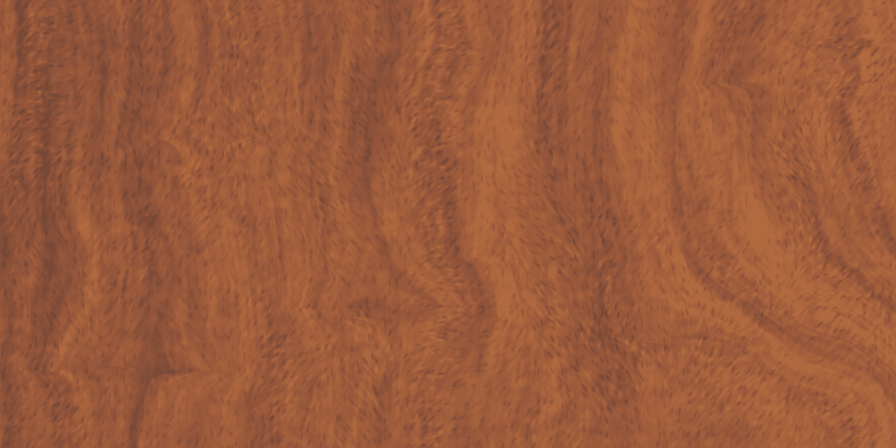
Give the GLSL for this texture, as a WebGL 1 fragment shader.

```glsl
precision highp float;
// Reddish brown figured wood: upright bands of warped gradient noise that fan
// out at short level seams and arch round the lower right corner, covered
// with small slanted dark pores and pale chatter flecks scattered in cells.
uniform vec2 u_resolution;

#define BAND_FREQ 11.0
#define BAND_GAIN 1.20
#define STREAK_GAIN 0.70
#define MOTTLE_GAIN 0.45
#define CHATTER_GAIN 0.75
#define WARP 0.11
#define SEAMS 9
#define FAN 1.05
#define PORE_CELL 0.018
#define PORE_DEPTH 0.80
#define FLECK_GAIN 0.70
#define TONE_SHIFT 0.22

const vec3 DARK = vec3(0.470, 0.282, 0.214);
const vec3 MIDDLE = vec3(0.592, 0.340, 0.230);
const vec3 LIGHT = vec3(0.695, 0.415, 0.246);

vec2 hash2(vec2 p) {
  p = vec2(dot(p, vec2(127.1, 311.7)), dot(p, vec2(269.5, 183.3)));
  return fract(sin(p) * 43758.55);
}

float gradAt(vec2 cell, vec2 offset) {
  return dot(hash2(cell) * 2.0 - 1.0, offset);
}

// Gradient noise, roughly -0.7 to 0.7
float noise(vec2 p) {
  vec2 i = floor(p), f = p - i;
  vec2 w = f * f * f * (f * (f * 6.0 - 15.0) + 10.0);
  vec2 e = vec2(1.0, 0.0);
  float low = mix(gradAt(i, f), gradAt(i + e, f - e), w.x);
  float high = mix(gradAt(i + e.yx, f - e.yx), gradAt(i + 1.0, f - 1.0), w.x);
  return mix(low, high, w.y);
}

// Lean of the short fibres away from upright
float fibreTilt(vec2 p) {
  return -0.25 + 2.8 * noise(p * vec2(4.5, 2.5) + 31.0);
}

// Soft slanted dashes, one per cell, with uneven strength
float dashes(vec2 p, float size, float turn, float seed) {
  vec2 home = floor(p / size);
  float cover = 0.0;
  for (int y = -1; y <= 1; y++) {
    for (int x = -1; x <= 1; x++) {
      vec2 cell = home + vec2(float(x), float(y));
      vec2 place = hash2(cell + seed), kind = hash2(cell + seed + 57.0);
      vec2 centre = (cell + 0.15 + 0.7 * place) * size;
      float angle = fibreTilt(centre) + turn + (kind.x - 0.5) * 0.6;
      vec2 d = p - centre;
      float along = dot(d, vec2(-sin(angle), cos(angle)));
      float across = dot(d, vec2(cos(angle), sin(angle)));
      across += along * along * (place.x - 0.5) * 30.0;
      vec2 reach = size * vec2(0.45 + 0.50 * kind.x, 0.20 + 0.14 * place.y);
      float shape = 1.0 - smoothstep(0.2, 1.0, length(vec2(along, across) / reach));
      cover = max(cover, shape * smoothstep(0.15, 0.85, kind.y));
    }
  }
  return cover;
}

// Fine streaks leaning by a fixed angle
float leaning(vec2 p, float angle) {
  float c = cos(angle), s = sin(angle);
  return noise(vec2(c * p.x + s * p.y, c * p.y - s * p.x) * vec2(95.0, 34.0));
}

// Position across the grain in x, darkness of the seams in y
vec2 grain(vec2 p) {
  float across = p.x + WARP * noise(p * vec2(1.6, 1.9) + 5.0);
  across += 0.030 * noise(p * vec2(7.0, 6.0)) + 0.010 * noise(p * 24.0);
  vec2 corner = (p - vec2(1.98, 0.02)) * vec2(0.9, 1.2);
  across -= 0.50 * exp(-dot(corner, corner) / 0.12);
  float seamShade = 0.0;
  for (int i = 0; i < SEAMS; i++) {
    float n = float(i);
    vec2 r = hash2(vec2(n, 8.3));
    vec2 d = p - vec2((n + r.x) * 2.0 / float(SEAMS), 0.08 + 0.84 * r.y);
    d.y += 0.03 * noise(vec2(p.x * 7.0, n * 3.7)) + 0.2 * d.x * d.x;
    float nearby = exp(-d.x * d.x / 0.018);
    float above = smoothstep(-0.005, 0.005, d.y);
    float fade = exp(-abs(d.y) / mix(0.015, 0.085, above));
    across -= FAN * d.x * nearby * fade;
    seamShade += nearby * exp(-abs(d.y) / 0.010);
  }
  return vec2(across, seamShade);
}

void main() {
  vec2 p = gl_FragCoord.xy / u_resolution.y;
  vec2 g = grain(p);
  float u = g.x * BAND_FREQ;

  // Broad bands, finer bands, then thin streaks
  float bands = noise(vec2(u, p.y * 0.9));
  bands += 0.75 * noise(vec2(u * 2.3 + 11.0, p.y * 1.6));
  float streaks = noise(vec2(u * 4.5 + 3.0, p.y * 5.0));
  streaks += 0.7 * noise(vec2(u * 9.0, p.y * 17.0));
  float mottle = noise(p * vec2(24.0, 34.0)) + 0.7 * noise(p * vec2(75.0, 60.0));
  float lean = smoothstep(-0.4, 0.4, fibreTilt(p));
  float chatter = mix(leaning(p, -0.6), leaning(p + 7.0, 0.6), lean);

  float tone = TONE_SHIFT + BAND_GAIN * bands + STREAK_GAIN * streaks;
  tone += MOTTLE_GAIN * mottle + 0.22 * (p.x - 1.0) - 0.25 * g.y;

  // Pale flecks gather in some bands, pores lie everywhere
  float figured = smoothstep(-0.15, 0.30, noise(vec2(u * 0.8 + 40.0, p.y * 2.0)));
  tone += CHATTER_GAIN * chatter * (0.6 + 0.6 * figured);
  tone += FLECK_GAIN * figured * dashes(p, PORE_CELL * 1.15, -0.25, 13.0);
  float pores = dashes(p, PORE_CELL, 0.0, 71.0);
  tone -= PORE_DEPTH * pores * (0.65 + 0.35 * figured);

  tone = clamp(tone, -1.0, 1.0);
  vec3 wood = mix(MIDDLE, DARK, max(-tone, 0.0));
  wood = mix(wood, LIGHT, max(tone, 0.0));
  gl_FragColor = vec4(wood, 1.0);
}
```
